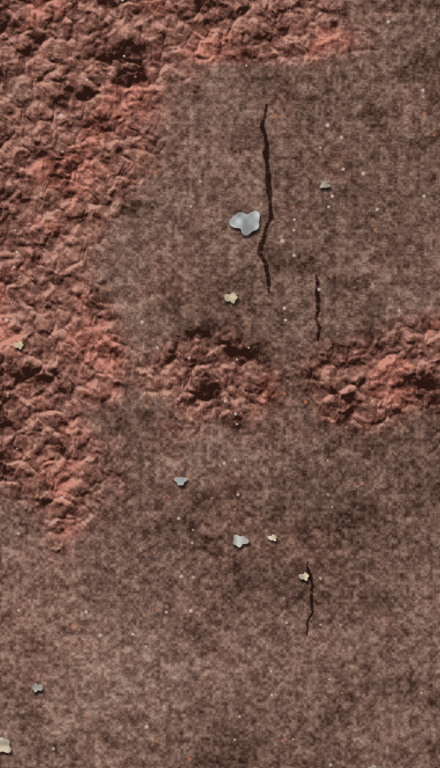
This texture is drawn by a Shadertoy shader. Its source:

```glsl
// Weathered red-brown earth: a smooth gritty crust broken by crumbly clods.
// A height field of noise and cell domes is lit from above, then coloured by a
// soil ramp; cracks, pale flecks and a few stone chips lie on top.

#define SOIL_DARK vec3(0.16, 0.095, 0.075)
#define SOIL_MID vec3(0.47, 0.35, 0.31)
#define SOIL_LIGHT vec3(0.73, 0.60, 0.54)
#define CLAY_TINT vec3(1.09, 0.94, 0.91)
#define CRUST_TINT vec3(0.98, 1.01, 1.00)
#define BASE_TONE 0.46
#define RELIEF 1.25
#define GRIT 0.20
#define LIGHT_STEP vec2(-0.002, 0.006)
#define FLAKE_POS vec2(0.56, 1.24)
#define CHIPS 11

float hash(vec2 p) {
    return fract(sin(dot(p, vec2(127.1, 311.7))) * 43758.5453);
}

vec2 hash2(vec2 p) {
    return vec2(hash(p), hash(p + 37.3));
}

float noise(vec2 p) {
    vec2 i = floor(p), f = fract(p);
    f = f * f * (3.0 - 2.0 * f);
    return mix(mix(hash(i), hash(i + vec2(1, 0)), f.x),
               mix(hash(i + vec2(0, 1)), hash(i + vec2(1, 1)), f.x), f.y);
}

float fbm(vec2 p) {
    float sum = 0.0, amp = 0.533;
    for (int i = 0; i < 4; i++) {
        sum += amp * noise(p);
        p = mat2(1.6, 1.2, -1.2, 1.6) * p + 11.7;
        amp *= 0.5;
    }
    return sum;
}

// Rounded clods of uneven height: one dome per jittered cell
float clods(vec2 p) {
    vec2 cell = floor(p);
    float top = 0.0;
    for (int y = -1; y <= 1; y++)
    for (int x = -1; x <= 1; x++) {
        vec2 id = cell + vec2(x, y);
        float size = mix(0.5, 1.0, hash(id + 5.1));
        top = max(top, size - length(p - id - hash2(id)));
    }
    return min(top, 0.6);
}

// Where the crust is broken: left side, top edge and a band across the middle
float roughness(vec2 p) {
    float reach = mix(0.26, 0.46, smoothstep(1.2, 1.5, p.y));
    float left = smoothstep(reach + 0.12, reach - 0.15, p.x) * smoothstep(0.35, 0.7, p.y);
    float top = smoothstep(1.54, 1.66, p.y) * smoothstep(0.95, 0.6, p.x);
    float band = exp(-pow((p.y - 0.88) / 0.12, 2.0));
    float field = max(max(left, top), band) + 1.3 * (fbm(p * 6.0) - 0.5);
    return smoothstep(0.3, 0.85, field);
}

float height(vec2 p, float rough) {
    vec2 q = p + 0.022 * (vec2(noise(p * 45.0), noise(p * 45.0 + 9.0)) - 0.5);
    float broken = 0.75 * clods(q * 21.0) + 0.32 * clods(q * 52.0 + 4.0);
    return rough * broken + mix(0.2, 0.35, rough) * fbm(p * 34.0);
}

// Wandering vertical crack between two heights, tapered at both ends
float crack(vec2 p, float x, float low, float high, float width) {
    float along = clamp((p.y - low) / (high - low), 0.0, 1.0);
    float path = x + 0.035 * (noise(vec2(p.y * 11.0, x)) - 0.5)
                   + 0.014 * (noise(vec2(p.y * 48.0, x)) - 0.5);
    float w = width * sqrt(sin(3.1416 * along) + 1e-4) * (0.3 + noise(vec2(p.y * 35.0, 3.0)));
    return smoothstep(w + 0.003, w * 0.4, abs(p.x - path)) * step(0.001, along * (1.0 - along));
}

// Angular chip outline: negative inside
float chip(vec2 d, float radius, float seed) {
    float a = atan(d.y, d.x);
    float corner = 0.16 * sin(3.0 * a + seed * 6.0) + 0.12 * sin(5.0 * a + seed * 17.0);
    return length(d * vec2(0.85, 1.2)) - radius * (1.0 + corner);
}

void mainImage(out vec4 fragColor, in vec2 fragCoord) {
    vec2 p = fragCoord / iResolution.x;
    float aa = 1.0 / iResolution.x;
    float rough = roughness(p);

    // Relief, hollows and grit
    float tone = BASE_TONE + RELIEF * (height(p, rough) - height(p + LIGHT_STEP, rough));
    float hollow = smoothstep(0.43, 0.27, fbm(p * vec2(13.0, 19.0) + 3.0));
    tone -= hollow * mix(0.07, 0.25, rough);
    tone += GRIT * (noise(p * 150.0) + 0.8 * noise(p * 78.0) + 0.6 * noise(p * 270.0) - 1.2);
    tone += 0.22 * (fbm(p * 4.0 + 20.0) - 0.5);
    float bare = smoothstep(0.56, 0.72, fbm(p * 8.0 + 51.0)) * (0.25 + 0.75 * rough);
    tone += 0.10 * bare;

    // Cracks
    float gap = max(crack(p, 0.605, 1.08, 1.51, 0.007), crack(p, 0.715, 0.97, 1.12, 0.005));
    gap = max(gap, crack(p, 0.70, 0.30, 0.47, 0.003));
    tone -= 0.27 * gap;

    // Soil colour
    vec3 col = mix(SOIL_DARK, SOIL_MID, clamp((tone - 0.16) / 0.31, 0.0, 1.0));
    col = mix(col, SOIL_LIGHT, clamp((tone - 0.47) / 0.26, 0.0, 1.0));
    col *= mix(CRUST_TINT, CLAY_TINT, clamp(0.7 * rough + 0.7 * bare, 0.0, 1.2));

    // Tiny pale and orange flecks
    vec2 id = floor(p * 38.0);
    float kind = hash(id + 71.0);
    float r = 0.0015 + 0.003 * hash(id + 13.0);
    float d = length(p - (id + 0.25 + 0.5 * hash2(id + 2.0)) / 38.0) - r;
    vec3 fleck = mix(vec3(0.78, 0.72, 0.67), vec3(0.68, 0.42, 0.30), step(0.97, kind));
    col = mix(col, fleck, smoothstep(aa, -aa, d) * step(0.94, kind) * 0.85);

    // Stone chips with a shadow beneath
    for (int i = 0; i < CHIPS; i++) {
        float n = float(i), seed = hash(vec2(n, 8.3));
        vec2 c = i == 0 ? FLAKE_POS : hash2(vec2(n, 2.7)) * vec2(1.0, 1.74);
        float size = 0.005 + 0.024 / (1.0 + 0.7 * n);
        col *= 1.0 - 0.6 * smoothstep(0.005, -0.004, chip(p - c + vec2(-0.003, 0.007), size, seed));
        vec3 stone = mix(vec3(0.66, 0.67, 0.67), vec3(0.80, 0.72, 0.58), seed * step(0.5, n));
        stone *= 0.78 + 0.4 * noise(p * 70.0 + n);
        col = mix(col, stone, smoothstep(aa, -aa, chip(p - c, size, seed)));
    }
    fragColor = vec4(clamp(col, 0.0, 1.0), 1.0);
}
```
